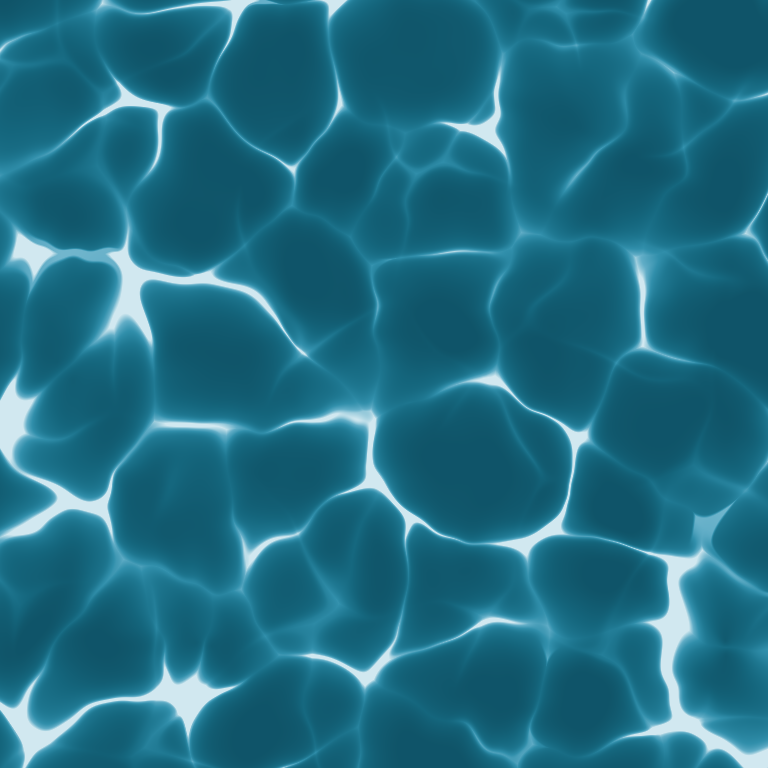
Write a WebGL 2 fragment shader that draws this texture.

```glsl
#version 300 es
precision highp float;

#define WEB_SCALE 6.0      // cells of the main web across the canvas
#define FAINT_SCALE 5.0    // cells of the faint web across the canvas
#define WARP 0.30          // bending of the web, in cells
#define RIPPLE 0.07        // finer bending, in cells
#define CORE_FALLOFF 14.0  // higher is thinner filaments
#define GLOW_FALLOFF 6.0   // higher is tighter halos
#define CORE_GAIN 0.66
#define FAINT_GAIN 0.17
#define SHADE_GAIN 0.12

uniform vec2 u_resolution;
out vec4 fragColor;

// Deep water to bright filament, evenly spaced
const vec3 WATER[6] = vec3[6](
    vec3(0.06, 0.33, 0.41), vec3(0.08, 0.40, 0.49), vec3(0.12, 0.47, 0.57),
    vec3(0.19, 0.56, 0.67), vec3(0.38, 0.68, 0.78), vec3(0.82, 0.91, 0.94));

vec2 hash2(vec2 p) {
    vec3 q = fract(p.xyx * vec3(0.1031, 0.1030, 0.0973));
    q += dot(q, q.yzx + 33.33);
    return fract((q.xx + q.yz) * q.zy);
}

float gradientDot(vec2 cell, vec2 offset) {
    float angle = 6.2832 * hash2(cell).x;
    return dot(vec2(cos(angle), sin(angle)), offset);
}

// Gradient noise, roughly -0.7 to 0.7
float gradientNoise(vec2 p) {
    vec2 i = floor(p), f = fract(p);
    vec2 u = f * f * f * (f * (f * 6.0 - 15.0) + 10.0);
    vec2 e = vec2(0.0, 1.0);
    float low = mix(gradientDot(i, f), gradientDot(i + e.yx, f - e.yx), u.x);
    float high = mix(gradientDot(i + e.xy, f - e.xy), gradientDot(i + e.yy, f - e.yy), u.x);
    return mix(low, high, u.y);
}

vec2 noise2(vec2 p) {
    return vec2(gradientNoise(p), gradientNoise(p + vec2(37.2, 81.7)));
}

vec2 bend(vec2 p) {
    p += WARP * noise2(p * 1.1 + 11.0);
    return p + RIPPLE * noise2(p * 3.1 + 53.0);
}

// Soft cell borders: x is the thin core, y the wide halo.
// Both are near 0 inside a cell, 1 on a border and 2 where three cells meet.
vec2 causticWeb(vec2 p) {
    vec2 home = floor(p);
    float nearest = 9.0;
    vec2 falloff = vec2(CORE_FALLOFF, GLOW_FALLOFF);
    vec2 sum = vec2(0.0);
    for (int y = -2; y <= 2; y++) {
        for (int x = -2; x <= 2; x++) {
            vec2 cell = home + vec2(x, y);
            float d = distance(p, cell + hash2(cell + 100.0));
            nearest = min(nearest, d);
            sum += exp(-falloff * d);
        }
    }
    return sum * exp(falloff * nearest) - 1.0;
}

vec3 waterColor(float light) {
    float t = clamp(light, 0.0, 1.0) * 5.0;
    int i = min(int(t), 4);
    return mix(WATER[i], WATER[i + 1], t - float(i));
}

void main() {
    vec2 uv = gl_FragCoord.xy / u_resolution.y;

    // Main web, with strength drifting along its filaments
    vec2 p = uv * WEB_SCALE + 3.0;
    vec2 web = causticWeb(bend(p));
    float strength = smoothstep(-0.30, 0.42, gradientNoise(p * 1.3 + 71.0));
    float core = smoothstep(0.25, 1.1, web.x);
    float light = web.y * mix(0.24, 0.44, strength) + core * strength * CORE_GAIN;

    // Fainter web crossing below it
    vec2 q = uv.yx * FAINT_SCALE + 40.0;
    vec2 faint = causticWeb(bend(q));
    float faintStrength = smoothstep(-0.25, 0.45, gradientNoise(q * 1.2 + 19.0));
    light += FAINT_GAIN * faintStrength * (faint.y + smoothstep(0.2, 1.1, faint.x));

    // Pale pools where a few junctions swell
    float swell = smoothstep(0.18, 0.36, gradientNoise(p * 0.7 + 29.0));
    float pool = smoothstep(1.35, 1.6, web.y) * swell;
    light = mix(light, max(light, 0.86), pool);

    // Broad shading and soft streaks in the depths
    light += SHADE_GAIN * gradientNoise(uv * 4.0 + 7.0);
    light += 0.5 * SHADE_GAIN * gradientNoise(bend(p) * vec2(2.6, 1.5) + 90.0);

    fragColor = vec4(waterColor(light - 0.03), 1.0);
}
```
